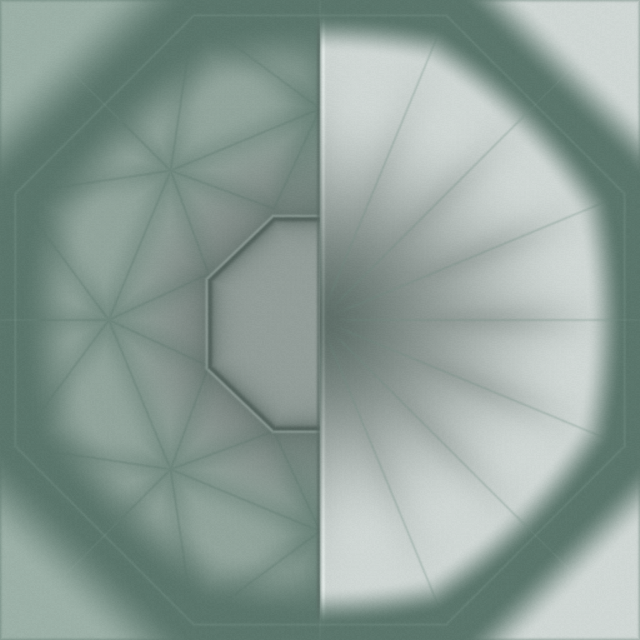
Write a Shadertoy shader that draws this texture map.

```glsl
#define RIM_APOTHEM 0.476
#define HUB_APOTHEM 0.174
#define NODE_RADIUS 0.330
#define SEAM_X -0.0005
#define GRAIN 0.016
#define RIM_GREEN vec3(0.355, 0.462, 0.423)
#define SAGE vec3(0.570, 0.645, 0.612)
#define WARM_GRAY vec3(0.575, 0.618, 0.602)
#define SHADOW vec3(0.350, 0.415, 0.392)
#define PALE vec3(0.812, 0.842, 0.832)

const float SECTOR = 0.78539816;

float hash(vec2 p) {
    return fract(sin(dot(p, vec2(127.1, 311.7))) * 43758.5453);
}

float octagonRadius(vec2 p) {
    p = abs(p);
    return max(max(p.x, p.y), (p.x + p.y) * 0.70711);
}

float segmentDistance(vec2 p, vec2 a, vec2 b) {
    vec2 pa = p - a, ba = b - a;
    return length(pa - ba * clamp(dot(pa, ba) / dot(ba, ba), 0.0, 1.0));
}

float bell(float x, float width) {
    x /= width;
    return exp(-x * x);
}

// Mirror every eighth of the plane into one half sector
vec2 foldSector(vec2 p) {
    float a = atan(p.y, p.x);
    a = abs(a - SECTOR * floor(a / SECTOR + 0.5));
    return length(p) * vec2(cos(a), sin(a));
}

// Distance to the struts that join nodes, rim and hub
float strutDistance(vec2 p) {
    vec2 q = foldSector(p);
    vec2 corner = vec2(1.0, tan(SECTOR * 0.5));
    vec2 node = vec2(NODE_RADIUS, 0.0);
    vec2 halfway = NODE_RADIUS * cos(SECTOR * 0.5) * vec2(cos(SECTOR * 0.5), sin(SECTOR * 0.5));
    float d = segmentDistance(q, node, corner * RIM_APOTHEM);
    d = min(d, segmentDistance(q, node, halfway));
    d = min(d, segmentDistance(q, node, vec2(RIM_APOTHEM, 0.0)));
    return min(d, segmentDistance(q, node, corner * HUB_APOTHEM));
}

// Left half: sage panels with struts around a recessed hub
vec3 panelSide(vec2 p, float pixel) {
    float r = length(p);
    float strut = strutDistance(p);
    vec3 col = mix(WARM_GRAY * 0.93, SAGE, smoothstep(0.19, 0.34, r));
    float nodeGlow = bell(length(foldSector(p) - vec2(NODE_RADIUS, 0.0)), 0.045);
    col = mix(col, RIM_GREEN, 0.28 * bell(strut, 0.022) + 0.22 * nodeGlow);
    col = mix(col, RIM_GREEN, 0.30 * bell(strut, 0.0022));
    col = mix(col, RIM_GREEN, 0.38 * bell(p.x, 0.055));

    float hub = octagonRadius((p + vec2(0.0, 0.006)) * vec2(1.0, 1.05)) - HUB_APOTHEM;
    col = mix(col, SHADOW, 0.68 * exp(-max(hub, 0.0) / 0.028));
    vec3 recess = mix(WARM_GRAY, SHADOW, 0.9 * exp(min(hub, 0.0) / 0.017));
    col = mix(recess, col, smoothstep(-pixel, pixel, hub));
    col += 0.11 * bell(hub - 0.003, 0.0025) - 0.07 * bell(hub + 0.003, 0.004);
    return col;
}

// Right half: pale disc with a dark core and soft rays
vec3 raySide(vec2 p) {
    float r = length(p);
    float a = atan(p.y, p.x);
    float stepAngle = SECTOR * 0.5;
    float away = abs(a - stepAngle * floor(a / stepAngle + 0.5));
    float reach = length(p * vec2(0.85, 1.0));
    vec3 col = mix(WARM_GRAY * 0.96, PALE, smoothstep(0.09, 0.35, reach));
    col = mix(col, SHADOW, 0.88 * bell(r, 0.115));
    float fan = smoothstep(0.08, 0.2, r) * (1.0 - smoothstep(0.25, 0.48, r));
    float forward = 0.35 + 0.65 * cos(a) * cos(a);
    col = mix(col, WARM_GRAY * 0.92, 0.48 * bell(away, 0.09) * fan * forward);
    float thin = bell(r * sin(away), 0.0022);
    col = mix(col, RIM_GREEN * 1.18, 0.25 * thin * smoothstep(0.02, 0.06, r));
    return col;
}

void mainImage(out vec4 fragColor, in vec2 fragCoord) {
    vec2 uv = fragCoord / iResolution.xy;
    vec2 p = uv - 0.5;
    float pixel = 1.0 / min(iResolution.x, iResolution.y);
    float right = smoothstep(-pixel, pixel, p.x - SEAM_X);
    vec3 col = mix(panelSide(p, pixel), raySide(p), right);

    // Soft rim, rounder on its inner side, and the open corners
    float oct = octagonRadius(p);
    float inner = mix(oct, length(p), 0.55);
    float rim = smoothstep(-1.0, 1.0, (inner - mix(0.422, 0.447, right)) / mix(0.046, 0.030, right));
    col = mix(col, RIM_GREEN, rim);
    float open = smoothstep(-1.0, 1.0, (oct - 0.545) / mix(0.052, 0.036, right));
    col = mix(col, mix(SAGE * 1.07, PALE, right), open);

    // Fine rim outline and the spokes crossing it
    float spoke = bell(foldSector(p).y, 0.0016) * smoothstep(0.43, 0.45, oct) * (1.0 - open);
    col += 0.035 * bell(oct - RIM_APOTHEM, 0.0022) + 0.022 * spoke;

    // Centre seam: dark on the left, a thin highlight on the right
    float seamSpan = 1.0 - smoothstep(0.43, 0.49, abs(p.y));
    float seam = p.x - SEAM_X;
    col = mix(col, SHADOW, 0.65 * bell(seam + 0.002, 0.003) * seamSpan);
    col += 0.07 * bell(seam - 0.006, 0.0025) * seamSpan;

    // Faint frame and grain
    float border = 0.5 - max(abs(p.x), abs(p.y));
    col = mix(col, RIM_GREEN, 0.35 * bell(border, 0.003));
    col += GRAIN * (hash(floor(uv * 512.0)) - 0.5);
    fragColor = vec4(clamp(col, 0.0, 1.0), 1.0);
}
```
